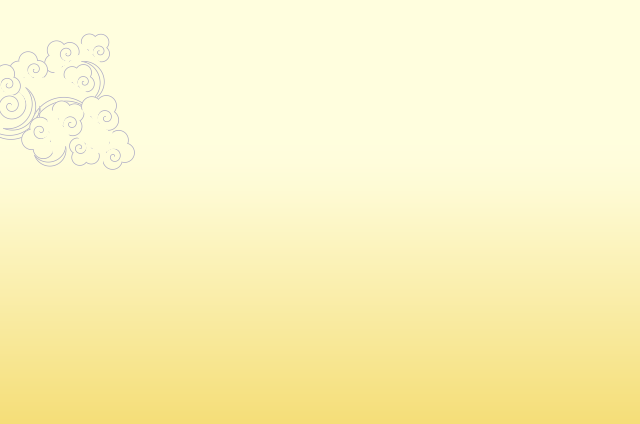
Write a Shadertoy shader that draws this background.

```glsl
// Pale cream to golden gradient with a cluster of outlined curling clouds at the upper left.

const vec3 GOLD  = vec3(0.96, 0.87, 0.47);
const vec3 CREAM = vec3(1.00, 0.995, 0.87);
const vec3 INK   = vec3(0.60, 0.59, 0.75);
const float FADE_TOP  = 0.61;   // height where the gold has faded to cream
const float FADE_KNEE = 0.14;   // softness of that end
const float INK_ALPHA = 0.62;
const float STROKE    = 0.11;   // half width of a line
const float ARC_SWEEP = 1.35;   // half angle of a ribbon
const float RIBBON    = 0.50;   // half thickness of a ribbon
const float LOBE_STEP = 1.5;    // angle between cloud lobes
const float TAU = 6.28319;

// Motif lengths are hundredths of the canvas height.
// Clouds: centre, lobe radius, facing angle.
const vec4 CLOUDS[10] = vec4[10](
    vec4(18.6, 81.2, 1.9,  1.0), vec4(14.7, 86.3, 2.2,  2.2),
    vec4(22.4, 88.6, 1.9,  0.8), vec4( 6.7, 83.3, 2.2,  1.6),
    vec4( 0.4, 80.4, 2.2,  1.2), vec4(15.7, 72.0, 2.2,  0.6),
    vec4(23.5, 73.1, 2.4,  0.9), vec4(20.0, 64.5, 1.9, -2.2),
    vec4(27.1, 64.7, 2.3, -0.3), vec4(10.0, 67.5, 2.4,  3.3));

// Ribbons: centre, radius, angle of the middle.
const vec4 RIBBONS[5] = vec4[5](
    vec4( 2.4, 75.1, 5.6, -0.5), vec4( 2.4, 74.6, 7.0, -1.3),
    vec4(19.2, 80.6, 4.9,  0.2), vec4(15.3, 68.6, 8.0,  2.0),
    vec4(11.6, 65.2, 3.9, -1.3));

const vec3 BIG_CURL = vec3(2.5, 75.1, 3.6);   // centre, radius

vec2 direction(float angle) { return vec2(cos(angle), sin(angle)); }

// Coordinates along and across a facing direction.
vec2 faceTo(vec2 p, float angle) {
    vec2 d = direction(angle);
    return vec2(dot(p, d), dot(p, vec2(-d.y, d.x)));
}

// Distance to a spiral line that ends at the given radius.
float spiral(vec2 p, float radius, float turns) {
    float pitch = radius / turns;
    float r = length(p);
    float phase = r / pitch - atan(p.y, p.x) / TAU;
    float line = abs(fract(phase + 0.5) - 0.5) * pitch;
    return max(line, r - radius);
}

// Distance to the two edges of a crescent that closes at its tips.
float ribbon(vec2 p, float radius, float angle) {
    vec2 q = faceTo(p, angle);
    q.y = abs(q.y);
    float a = atan(q.y, q.x);
    float halfWidth = RIBBON * cos(a / ARC_SWEEP * TAU * 0.25);
    float edge = abs(abs(length(q) - radius) - halfWidth);
    return a < ARC_SWEEP ? edge : length(q - radius * direction(ARC_SWEEP));
}

// Signed distance to three merged lobes, in facing coordinates.
float lobes(vec2 q, float radius) {
    float d = length(q) - radius * 0.9;
    for (int i = -1; i <= 1; i++) {
        vec2 centre = radius * 1.05 * direction(float(i) * LOBE_STEP);
        d = min(d, length(q - centre) - radius);
    }
    return d;
}

float stroke(float d, float pixel) {
    return 1.0 - smoothstep(STROKE - pixel * 0.5, STROKE + pixel * 0.5, d);
}

float cloudInk(vec2 p, float pixel) {
    // Ribbons and the large curl lie behind
    float ink = stroke(spiral(p - BIG_CURL.xy, BIG_CURL.z, 2.0), pixel);
    for (int i = 0; i < 5; i++) {
        vec4 r = RIBBONS[i];
        ink = max(ink, stroke(ribbon(p - r.xy, r.z, r.w), pixel));
    }
    // Each cloud covers what is behind it, then draws its open rim and curl
    for (int i = 0; i < 10; i++) {
        vec4 c = CLOUDS[i];
        vec2 q = faceTo(p - c.xy, c.w);
        float d = lobes(q, c.z);
        ink *= smoothstep(-pixel, 0.0, d);
        float rim = max(abs(d), -q.x - c.z * 0.7);
        float curl = spiral(q - c.z * vec2(0.1, -0.7), c.z * 0.75, 1.2);
        ink = max(ink, stroke(min(rim, curl), pixel));
    }
    return ink;
}

void mainImage(out vec4 fragColor, in vec2 fragCoord) {
    vec2 uv = fragCoord / iResolution.y;

    // Vertical gradient with a soft minimum at its top end
    float rise = uv.y / FADE_TOP;
    float blend = max(FADE_KNEE - abs(rise - 1.0), 0.0) / FADE_KNEE;
    float fade = min(rise, 1.0) - blend * blend * FADE_KNEE * 0.25;
    vec3 color = mix(GOLD, CREAM, fade);

    // Line work
    float pixel = 100.0 / iResolution.y;
    color = mix(color, INK, cloudInk(uv * 100.0, pixel) * INK_ALPHA);
    fragColor = vec4(color, 1.0);
}
```
